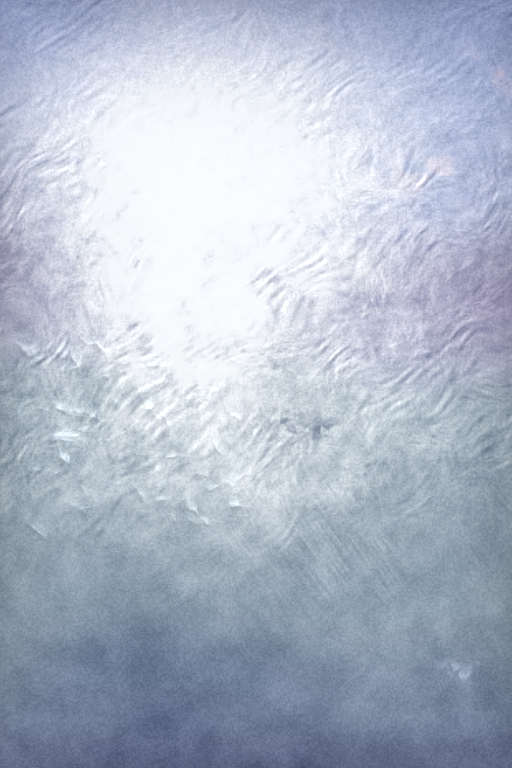
A WebGL 2 fragment shader for this background:

```glsl
#version 300 es
precision highp float;

uniform vec2 u_resolution;
out vec4 fragColor;

float hash(vec2 p) {
    vec3 q = fract(vec3(p.xyx) * 0.1031);
    q += dot(q, q.yzx + 33.33);
    return fract((q.x + q.y) * q.z);
}

float noise(vec2 p) {
    vec2 i = floor(p), f = fract(p);
    f = f * f * (3.0 - 2.0 * f);
    return mix(mix(hash(i), hash(i + vec2(1, 0)), f.x),
               mix(hash(i + vec2(0, 1)), hash(i + vec2(1, 1)), f.x), f.y);
}

mat2 rotate(float a) {
    return mat2(cos(a), sin(a), -sin(a), cos(a));
}

float fbm(vec2 p) {
    float sum = 0.0, amp = 0.5;
    for (int i = 0; i < 5; i++) {
        sum += amp * noise(p);
        p = rotate(0.6) * p * 2.03 + 17.3;
        amp *= 0.5;
    }
    return sum;
}

float glow(vec2 p, vec2 center, vec2 radius) {
    vec2 d = (p - center) / radius;
    return exp(-dot(d, d));
}

// Height of the frosted surface: crossing feathers over small broken grains
float frostHeight(vec2 p) {
    vec2 q = p + 0.05 * (vec2(noise(p * 13.0), noise(p * 13.0 + 40.0)) - 0.5);
    float grains = fbm(q * 48.0);
    float rising = noise((rotate(-0.7) * q) * vec2(30.0, 105.0));
    float falling = noise((rotate(0.9) * q) * vec2(26.0, 95.0) + 31.0);
    float choice = smoothstep(0.35, 0.65, noise(p * 11.0 + 9.0));
    return grains * 0.9 + mix(rising, falling, choice) * 0.6;
}

// Broken slivers of ice scattered around the lower left of the light
float shards(vec2 p) {
    float sum = 0.0;
    for (int i = 0; i < 60; i++) {
        float k = float(i);
        vec2 center = vec2(0.03 + 0.45 * hash(vec2(k, 3.0)), 0.46 + 0.38 * hash(vec2(k, 8.0)));
        float angle = mix(-1.2, 0.7, hash(vec2(k, 14.0)));
        float size = mix(0.015, 0.065, hash(vec2(k, 21.0)));
        vec2 q = rotate(-angle) * (p - center);
        q.y += 0.012 * (noise(p * 75.0 + k) - 0.5);
        float taper = max(0.0, 1.0 - abs(q.x) / size);
        float face = smoothstep(-0.001, 0.003, q.y) * exp(-max(q.y, 0.0) * 90.0);
        sum += taper * (face - 0.3 * exp(-pow((q.y + 0.004) * 220.0, 2.0)));
    }
    return clamp(sum, -0.6, 1.0) * smoothstep(0.3, 0.6, noise(p * 48.0 + 70.0));
}

// Vertical blend of the cold background tones, from bottom to top
vec3 backdrop(float y) {
    vec3 c = mix(vec3(0.40, 0.44, 0.57), vec3(0.45, 0.51, 0.61), smoothstep(0.0, 0.18, y));
    c = mix(c, vec3(0.54, 0.61, 0.67), smoothstep(0.14, 0.36, y));
    c = mix(c, vec3(0.58, 0.65, 0.71), smoothstep(0.38, 0.65, y));
    c = mix(c, vec3(0.65, 0.67, 0.79), smoothstep(0.72, 0.92, y));
    c = mix(c, vec3(0.68, 0.73, 0.88), smoothstep(0.92, 1.12, y));
    return mix(c, vec3(0.57, 0.62, 0.80), smoothstep(1.22, 1.5, y));
}

void main() {
    vec2 p = gl_FragCoord.xy / u_resolution.x;
    p.y *= 1.5 * u_resolution.x / u_resolution.y;
    float clouds = fbm(p * 4.0 + 5.0) - 0.48;
    float mottling = fbm(p * 22.0) - 0.48;
    float flecks = fbm(p * 65.0 + 80.0) - 0.48;

    vec3 col = backdrop(p.y + clouds * 0.14);
    col = mix(col, vec3(0.58, 0.53, 0.69), 0.65 * glow(p, vec2(1.0, 0.91), vec2(0.24, 0.12)));
    col = mix(col, vec3(0.60, 0.57, 0.71), 0.5 * glow(p, vec2(0.0, 1.03), vec2(0.10, 0.16)));
    float blush = glow(p, vec2(0.83, 1.16), vec2(0.10, 0.05)) + glow(p, vec2(0.98, 1.37), vec2(0.06, 0.04));
    col = mix(col, vec3(0.86, 0.77, 0.83), 0.6 * blush * smoothstep(0.0, 0.15, mottling));
    col += clouds * vec3(0.17, 0.16, 0.14) + mottling * 0.13;

    // Light: broad halo, white core, tail and the reflection beneath
    vec2 g = p + vec2(clouds, mottling) * 0.13;
    float halo = 0.62 * glow(g, vec2(0.46, 1.11), vec2(0.42, 0.37));
    float core = 3.2 * glow(g, vec2(0.39, 1.13), vec2(0.235, 0.21));
    float tail = 1.9 * glow(g, vec2(0.36, 0.89), vec2(0.12, 0.15));
    float reflection = 0.68 * glow(g, vec2(0.46, 0.65), vec2(0.33, 0.20));
    float area = smoothstep(0.36, 0.66, p.y + clouds * 0.2) * mix(1.0, 0.5, smoothstep(1.1, 1.4, p.y));
    float amount = (halo + core + tail + reflection) * (1.0 + 1.1 * area * (flecks + mottling));
    float light = 1.0 - exp(-1.25 * max(amount, 0.0));
    col = mix(col, vec3(0.98, 0.99, 1.0), light);

    // Relief lit from the upper left, fading out in the core and near the floor
    float fade = 1.0 - 0.97 * smoothstep(0.78, 0.98, light);
    float relief = frostHeight(p) - frostHeight(p + vec2(-0.003, 0.003));
    col += clamp(relief, -0.45, 0.45) * vec3(0.42, 0.40, 0.34) * (0.10 + 0.90 * area) * fade;
    col += shards(p) * vec3(0.19, 0.20, 0.19) * fade;

    // Dark broken hollow and the small pale patch near the floor
    float hollow = 0.7 * glow(p, vec2(0.57, 0.67), vec2(0.08, 0.04)) + 0.7 * glow(p, vec2(0.63, 0.66), vec2(0.025, 0.018));
    col -= hollow * smoothstep(-0.08, 0.16, mottling + flecks) * vec3(0.28, 0.26, 0.22);
    float patchShape = glow(p + vec2(0.0, mottling * 0.09), vec2(0.90, 0.20), vec2(0.04, 0.012));
    col += 0.17 * patchShape * smoothstep(-0.12, 0.2, mottling + flecks);

    // Slanted broken scratches on the lower right, then fine grain
    float scratches = noise((rotate(0.95) * p) * vec2(14.0, 210.0)) - 0.5;
    scratches *= smoothstep(0.3, 0.7, noise(p * 17.0 + 25.0));
    col += scratches * 0.11 * glow(p, vec2(0.75, 0.48), vec2(0.28, 0.20));
    col += (noise(p * 310.0) - 0.5) * 0.08 * fade;

    // Darkened borders
    float border = min(min(p.x, 1.0 - p.x), min(p.y, 1.5 - p.y));
    col *= 1.0 - 0.13 * exp(-border * 13.0);
    fragColor = vec4(clamp(col, 0.0, 1.0), 1.0);
}
```
